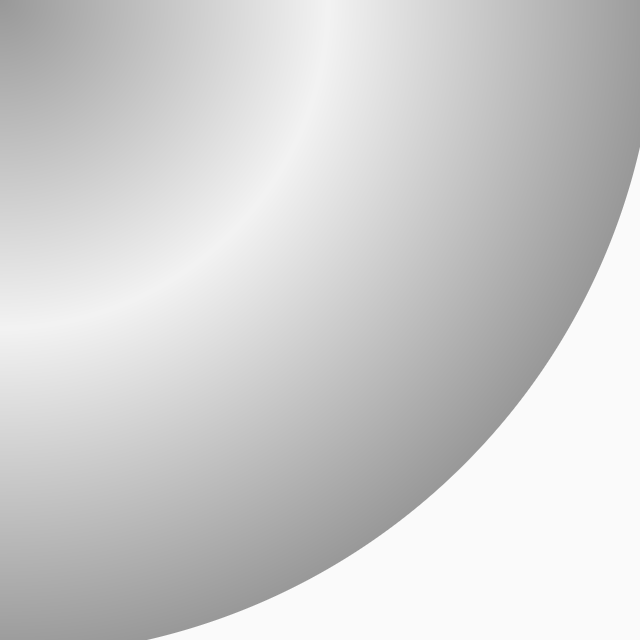
A WebGL 1 fragment shader for this background:

```glsl
precision highp float;

uniform vec2 u_resolution;

const vec3 PAPER = vec3(0.98);
const vec3 SILVER = vec3(0.95);
const vec3 STEEL = vec3(0.597);

const vec2 DISC_CENTER = vec2(0.0, 1.0);
const float DISC_RADIUS = 1.026;

// Metallic ramp: dark at the center and rim, bright halfway between
vec3 metalRamp(float t, vec3 dark, vec3 bright) {
  float ridge = 1.0 - abs(2.0 * t - 1.0);
  return mix(dark, bright, clamp(ridge, 0.0, 1.0));
}

// Coverage of a shape from its signed distance, softened over one pixel
float coverage(float signedDistance, float pixel) {
  return clamp(0.5 - signedDistance / pixel, 0.0, 1.0);
}

void main() {
  vec2 uv = gl_FragCoord.xy / u_resolution;
  float pixel = 1.0 / min(u_resolution.x, u_resolution.y);
  float radius = distance(uv, DISC_CENTER);

  // Shaded disc over plain paper
  vec3 metal = metalRamp(radius / DISC_RADIUS, STEEL, SILVER);
  float disc = coverage(radius - DISC_RADIUS, pixel);
  gl_FragColor = vec4(mix(PAPER, metal, disc), 1.0);
}
```
